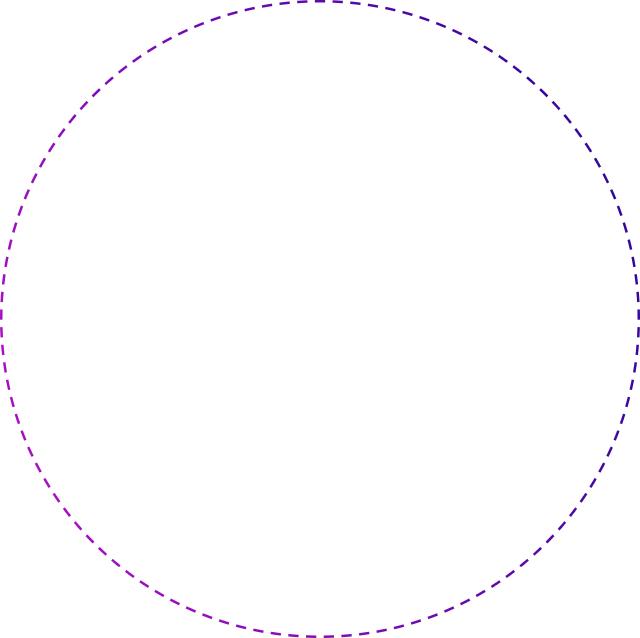
A WebGL 2 fragment shader for this background:

```glsl
#version 300 es
precision highp float;
// A thin dashed ring filling a white canvas, shaded from magenta to indigo.

uniform vec2 u_resolution;
out vec4 fragColor;

const float TAU = 6.2831853;
const float DASH_COUNT = 113.0;
const float DASH_FILL = 0.58;      // inked share of each dash period
const float STROKE = 0.0039;       // line width, in canvas heights
const vec2 GRADIENT_AXIS = vec2(0.94, 0.34);
const vec3 PAPER = vec3(1.0);
const vec3 MAGENTA = vec3(0.66, 0.06, 0.76);
const vec3 INDIGO = vec3(0.20, 0.03, 0.60);

// Coverage of a shape from its signed distance
float coverage(float dist, float pixel) {
    return clamp(0.5 - dist / pixel, 0.0, 1.0);
}

// Approximate signed distance to an ellipse outline
float ellipseDistance(vec2 p, vec2 radii) {
    float k = length(p / radii);
    float slope = length(p / (radii * radii));
    return k * (k - 1.0) / max(slope, 0.0001);
}

// Signed distance along the ring to the nearest dash end; a dash sits at the top
float dashDistance(vec2 p, vec2 radii) {
    vec2 q = p / radii;
    float turn = atan(q.x, q.y) / TAU;
    float phase = abs(fract(turn * DASH_COUNT + 0.5) - 0.5);
    float period = TAU * 0.5 * (radii.x + radii.y) / DASH_COUNT;
    return (phase - 0.5 * DASH_FILL) * period;
}

void main() {
    float pixel = 1.0 / u_resolution.y;
    vec2 p = (gl_FragCoord.xy - 0.5 * u_resolution) * pixel;
    vec2 radii = 0.5 * u_resolution * pixel - 0.5 * STROKE;

    // Dashed outline
    float line = coverage(abs(ellipseDistance(p, radii)) - 0.5 * STROKE, pixel);
    float dash = coverage(dashDistance(p, radii), pixel);

    // Slanted colour ramp
    float ramp = clamp(dot(p, GRADIENT_AXIS) + 0.5, 0.0, 1.0);
    vec3 ink = mix(MAGENTA, INDIGO, ramp);

    fragColor = vec4(mix(PAPER, ink, line * dash), 1.0);
}
```
